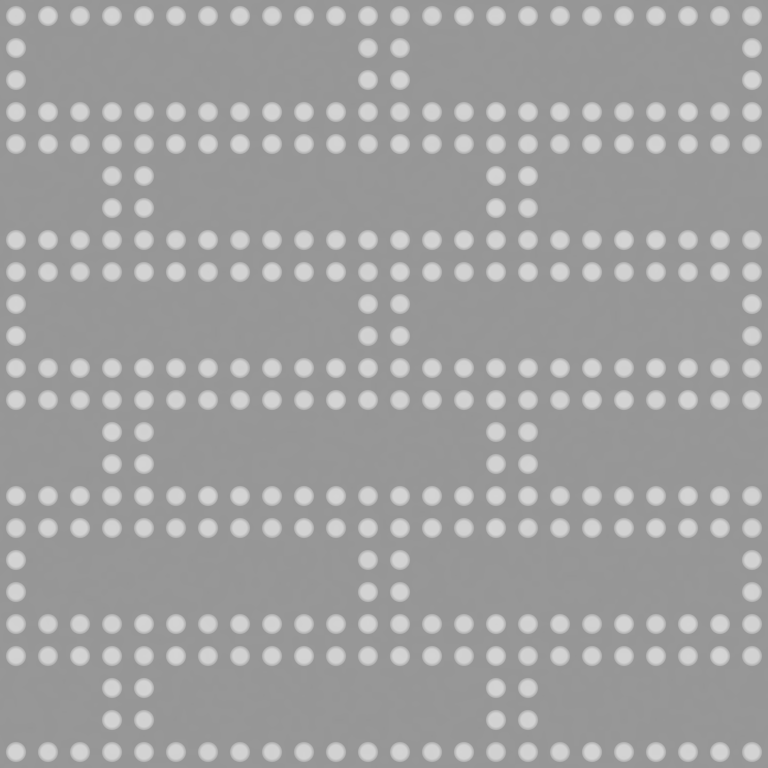
Write a Shadertoy shader that draws this pattern.

```glsl
// Grey metal plates in staggered courses, each edged with a row of round rivets.
#define GRID 24.0            // rivet cells across and down
#define PLATE vec2(12.0, 4.0) // plate size in cells
#define STAGGER 4.0          // shift of every other course, in cells
#define RADIUS 0.312         // rivet radius in cells
#define CORE 0.20            // radius of the flat bright top
#define BASE_GREY 0.59
#define RIM_GREY 0.70
#define TOP_GREY 0.826
#define RIVET_VARIATION 0.012
#define GRAIN 0.008
#define GRAIN_CELLS 96.0     // whole number, so the grain wraps

float hash(vec2 p) {
    vec3 q = fract(vec3(p.xyx) * 0.1031);
    q += dot(q, q.yzx + 33.33);
    return fract((q.x + q.y) * q.z);
}

// Value noise on a lattice that wraps after the given period
float wrapNoise(vec2 p, float period) {
    vec2 i = floor(p), f = fract(p);
    f = f * f * (3.0 - 2.0 * f);
    vec2 a = mod(i, period), b = mod(i + 1.0, period);
    return mix(mix(hash(a), hash(vec2(b.x, a.y)), f.x),
               mix(hash(vec2(a.x, b.y)), hash(b), f.x), f.y);
}

// One when the cell lies on the border of its plate
float plateBorder(vec2 cell) {
    float course = floor(cell.y / PLATE.y);
    cell.x -= STAGGER * (1.0 - mod(course, 2.0));
    vec2 local = mod(cell, PLATE);
    vec2 toEdge = min(local, PLATE - 1.0 - local);
    return 1.0 - step(0.5, min(toEdge.x, toEdge.y));
}

void mainImage(out vec4 fragColor, in vec2 fragCoord) {
    vec2 uv = fragCoord / iResolution.xy;
    vec2 p = uv * GRID;
    vec2 cell = mod(floor(p), GRID);
    float pixel = GRID / min(iResolution.x, iResolution.y);

    // Plate surface with faint grain
    float grain = wrapNoise(uv * GRAIN_CELLS, GRAIN_CELLS) - 0.5;
    float grey = BASE_GREY + GRAIN * grain;

    // Rivet: bright top falling off to a darker rim
    float r = length(fract(p) - 0.5);
    float rivet = mix(TOP_GREY, RIM_GREY, smoothstep(CORE, RADIUS, r));
    rivet += RIVET_VARIATION * (hash(cell + 7.0) - 0.5) + GRAIN * grain;
    float cover = 1.0 - smoothstep(-0.7 * pixel, 0.7 * pixel, r - RADIUS);

    grey = mix(grey, rivet, cover * plateBorder(cell));
    fragColor = vec4(vec3(grey), 1.0);
}
```
